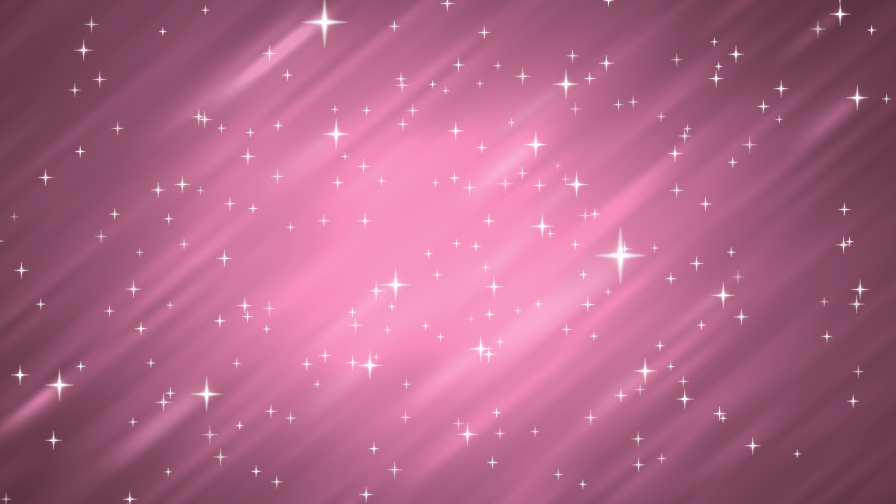
Give the GLSL for this background, as a WebGL 2 fragment shader.

```glsl
#version 300 es
precision highp float;
// Pink glow with slanted light streaks and white four-pointed sparkles.
// An elliptical gradient is brushed with stretched noise; small sparkles
// come from jittered grids, and a few large ones cast trails of light.

uniform vec2 u_resolution;
out vec4 outColor;

// All lengths are in canvas heights
const float ASPECT = 16.0 / 9.0;
const vec3 SHADE = vec3(0.345, 0.185, 0.255);
const vec3 PINK = vec3(0.965, 0.555, 0.725);
const vec3 PALE = vec3(1.0, 0.86, 0.93);
const vec3 WHITE = vec3(1.0, 0.98, 0.99);
const vec2 GLOW_CENTER = vec2(0.87, 0.49);
const vec2 GLOW_FALLOFF = vec2(2.3, 4.0);
const float GLOW_GAIN = 1.2;
const vec2 STREAK_DIR = vec2(0.777, 0.629);
const float STREAK_GAIN = 0.55;
const float TRAIL_GAIN = 13.0;
const float ARM_WIDTH = 0.085;

// Large sparkles: x, y, arm length
const int LARGE_COUNT = 16;
const vec3 LARGE[LARGE_COUNT] = vec3[](
  vec3(0.644, 0.956, 0.052), vec3(1.231, 0.493, 0.058),
  vec3(1.123, 0.833, 0.030), vec3(0.667, 0.734, 0.032),
  vec3(0.785, 0.435, 0.034), vec3(0.118, 0.236, 0.033),
  vec3(0.410, 0.218, 0.036), vec3(1.063, 0.713, 0.028),
  vec3(1.435, 0.414, 0.027), vec3(0.954, 0.308, 0.027),
  vec3(0.734, 0.275, 0.030), vec3(1.076, 0.551, 0.026),
  vec3(1.280, 0.264, 0.027), vec3(1.667, 0.972, 0.024),
  vec3(1.701, 0.806, 0.026), vec3(1.144, 0.634, 0.027));

float hash(vec2 p) {
  return fract(sin(dot(p, vec2(127.1, 311.7))) * 43758.5453);
}

float noise(vec2 p) {
  vec2 i = floor(p), f = fract(p);
  f = f * f * (3.0 - 2.0 * f);
  return mix(mix(hash(i), hash(i + vec2(1, 0)), f.x),
             mix(hash(i + vec2(0, 1)), hash(i + vec2(1, 1)), f.x), f.y);
}

// x runs along the streaks, y across them
vec2 toStreak(vec2 p) {
  return vec2(dot(p, STREAK_DIR), dot(p, vec2(-STREAK_DIR.y, STREAK_DIR.x)));
}

float glow(vec2 p) {
  vec2 d = p - GLOW_CENTER;
  return exp(-dot(GLOW_FALLOFF, d * d));
}

// One tapered ray pair; never thinner than about a pixel
float arm(float along, float across, float size, float pixel) {
  float taper = clamp(1.0 - along / size, 0.0, 1.0);
  float width = max(ARM_WIDTH * size * (0.35 + taper), 0.65 * pixel);
  return sqrt(taper) * exp(-across * across / (width * width));
}

float sparkle(vec2 d, float size, float pixel) {
  vec2 a = abs(d);
  float rays = max(arm(a.x, a.y, size * 0.9, pixel), arm(a.y, a.x, size, pixel));
  float halo = 0.4 * exp(-dot(d, d) / (size * size * 0.09));
  return min(rays + halo, 1.0);
}

// Soft beam ending at a sparkle, reaching to the lower left
float trail(vec2 d, float size) {
  vec2 q = toStreak(d);
  float reach = size * 8.0;
  float along = smoothstep(-reach, -0.35 * reach, q.x)
              * (1.0 - smoothstep(-0.16 * reach, 0.12 * reach, q.x));
  float across = (q.y - 0.15 * size) / (size * 0.6);
  return along * exp(-across * across) * size;
}

// Grid of jittered sparkles, denser inside the glow
float scatter(vec2 p, float cell, vec2 density, vec2 sizes, float seed, float pixel) {
  float light = 0.0;
  vec2 home = floor(p / cell);
  for (int y = -1; y <= 1; y++) {
    for (int x = -1; x <= 1; x++) {
      vec2 id = home + vec2(x, y);
      vec2 key = id + seed;
      vec2 center = (id + vec2(hash(key), hash(key + 17.3))) * cell;
      float shown = step(hash(key + 41.9), mix(density.x, density.y, glow(center)));
      float size = mix(sizes.x, sizes.y, pow(hash(key + 63.1), 2.0));
      float strength = mix(0.4, 1.0, sqrt(hash(key + 87.7)));
      light = max(light, shown * strength * sparkle(p - center, size, pixel));
    }
  }
  return light;
}

void main() {
  float pixel = 1.0 / u_resolution.y;
  vec2 p = gl_FragCoord.xy * pixel;
  p.x += 0.5 * (ASPECT - u_resolution.x * pixel);

  // Glow brushed by broad and fine streaks
  vec2 q = toStreak(p);
  float broad = noise(q * vec2(2.6, 13.0) + 4.0) - 0.5;
  float fine = noise(q * vec2(4.0, 46.0) + 9.0) * noise(q * vec2(5.0, 19.0) + 31.0) - 0.25;
  float base = glow(p);
  float streaks = STREAK_GAIN * (0.25 * broad + 0.75 * fine) * (0.25 + 0.6 * sqrt(base));
  float level = GLOW_GAIN * base + streaks;
  vec3 color = mix(SHADE, PINK, clamp(level, 0.0, 1.0));
  color = mix(color, PALE, clamp((level - 1.0) * 0.7, 0.0, 0.25));

  // Large sparkles and their trails
  float beams = 0.0, stars = 0.0;
  for (int i = 0; i < LARGE_COUNT; i++) {
    vec2 d = p - LARGE[i].xy;
    beams += trail(d, LARGE[i].z);
    stars = max(stars, sparkle(d, LARGE[i].z, pixel));
  }
  float brushed = clamp(beams * TRAIL_GAIN * (0.8 + 1.5 * fine), 0.0, 0.75);
  color = mix(color, mix(PINK, PALE, 0.8 * base), brushed);

  // Scattered small and medium sparkles
  stars = max(stars, scatter(p, 0.062, vec2(0.08, 0.62), vec2(0.009, 0.019), 3.0, pixel));
  stars = max(stars, scatter(p, 0.17, vec2(0.40, 0.75), vec2(0.014, 0.025), 57.0, pixel));
  outColor = vec4(mix(color, WHITE, stars), 1.0);
}
```
